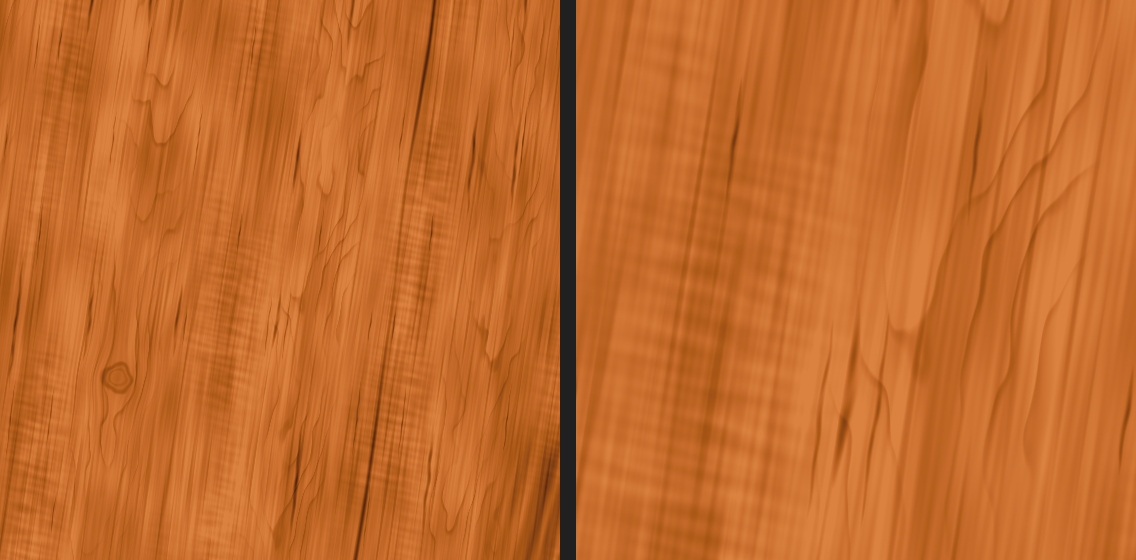
Left, the full canvas; right, a detail of the centre.
A WebGL 1 fragment shader for this texture:

```glsl
precision highp float;
uniform vec2 u_resolution;

const float LEAN = 0.14;
const float FIGURE_PERIOD = 0.32;
const vec2 KNOT_CENTER = vec2(0.21, 0.325);

float hash(vec2 p) {
  return fract(sin(dot(p, vec2(127.1, 311.7))) * 43758.545);
}

vec2 gradient(vec2 cell) {
  float angle = 6.2832 * hash(cell);
  return vec2(cos(angle), sin(angle));
}

float noise(vec2 p) {
  vec2 i = floor(p), f = fract(p);
  vec2 u = f * f * f * (f * (f * 6.0 - 15.0) + 10.0);
  vec2 e = vec2(1.0, 0.0);
  float low = mix(dot(gradient(i), f), dot(gradient(i + e.xy), f - e.xy), u.x);
  float high = mix(dot(gradient(i + e.yx), f - e.yx), dot(gradient(i + e.xx), f - e.xx), u.x);
  return mix(low, high, u.y);
}

float band(float x, float halfWidth) {
  return 1.0 - smoothstep(0.0, halfWidth, abs(x));
}

float linear(float a, float b, float x) {
  return clamp((x - a) / (b - a), 0.0, 1.0);
}

// Thin dark splits, at most one per stretched cell
float flecks(vec2 q, vec2 cells, float seed, float density) {
  vec2 g = q * cells + seed;
  vec2 id = floor(g);
  vec2 center = vec2(0.3 + 0.4 * hash(id + 3.1), 0.5);
  vec2 d = fract(g) - center;
  d.x += 0.1 * d.y + 0.05 * noise(g * vec2(1.0, 7.0));
  float reach = 0.18 + 0.3 * hash(id + 7.7);
  float taper = max(0.0, 1.0 - d.y * d.y / (reach * reach));
  float present = step(1.0 - density, hash(id + seed));
  float ragged = 0.65 + 0.7 * noise(g * vec2(9.0, 9.0));
  return present * taper * ragged * band(d.x, 0.02 + 0.045 * taper);
}

// Growth lines: soft build-up, then a crisp edge
float growthLine(float height) {
  float f = fract(height);
  float rise = 0.3 * smoothstep(0.3, 0.9, f) + 0.7 * smoothstep(0.78, 0.93, f);
  return rise * (1.0 - smoothstep(0.93, 1.0, f));
}

// Nested drips and arches within a figure column
float cathedral(vec2 q, float across) {
  float side = across + 0.14 * noise(vec2(q.x * 2.0, q.y * 5.0));
  float height = q.y * 5.0 - 12.0 * sqrt(side * side + 0.002);
  height += 1.7 * noise(q * vec2(10.0, 3.0)) + 0.5 * noise(q * vec2(34.0, 14.0));
  height += 0.2 * noise(q * vec2(75.0, 28.0));
  float fade = 0.25 + 0.75 * smoothstep(-0.15, 0.3, noise(q * vec2(14.0, 7.0) + 9.0));
  return growthLine(height) * fade * (1.0 - smoothstep(0.14, 0.26, abs(across)));
}

float fibers(vec2 q) {
  float fine = 0.065 * noise(q * vec2(240.0, 9.0)) + 0.055 * noise(q * vec2(120.0, 3.0));
  float pores = smoothstep(0.15, 0.5, noise(q * vec2(160.0, 3.5) + 40.0));
  return fine - 0.09 * pores;
}

float knot(vec2 d) {
  float r = length(d) + 0.008 * noise(d * 45.0 + 5.0);
  return band(r - 0.024, 0.006) + 0.5 * band(r - 0.016, 0.004) + 0.35 * band(r, 0.035);
}

// Long split running the full height
float seam(vec2 q) {
  float x = q.x - 0.632 - 0.018 * noise(vec2(q.y * 2.5, 2.3));
  float strength = 0.4 + 0.6 * smoothstep(0.1, 0.35, abs(q.y - 0.55));
  float hairline = band(x, 0.003 + 0.003 * strength);
  float shade = smoothstep(-0.003, 0.004, x) * (1.0 - smoothstep(0.0, 0.04, x));
  return strength * (0.38 * hairline + 0.07 * shade);
}

vec3 woodColor(float tone) {
  vec3 color = mix(vec3(0.24, 0.10, 0.03), vec3(0.48, 0.23, 0.07), linear(0.26, 0.48, tone));
  color = mix(color, vec3(0.68, 0.35, 0.09), linear(0.48, 0.68, tone));
  color = mix(color, vec3(0.78, 0.42, 0.17), linear(0.68, 0.78, tone));
  return mix(color, vec3(0.86, 0.51, 0.25), linear(0.78, 0.87, tone));
}

void main() {
  vec2 p = gl_FragCoord.xy / u_resolution;
  vec2 knotOffset = p - KNOT_CENTER;
  vec2 q = vec2(p.x - LEAN * p.y, p.y);
  q.x += 0.01 * noise(p * vec2(3.0, 1.5));
  q.x -= 0.6 * knotOffset.x * exp(-500.0 * dot(knotOffset, knotOffset));

  // Broad bands and cloudy mottling
  float tone = 0.782;
  tone += 0.09 * noise(q * vec2(9.0, 0.9)) + 0.075 * noise(q * vec2(26.0, 2.0));
  tone += 0.09 * noise(p * vec2(7.0, 5.0) + 20.0) + 0.05 * noise(q * vec2(30.0, 12.0));
  float strip = q.x * 6.0 + 0.5 * noise(q * vec2(5.0, 0.4) + 3.0);
  float f = fract(strip);
  float saw = f - smoothstep(0.94, 1.0, f);
  tone += 0.085 * (saw - 0.45);
  tone += fibers(q);

  // Alternating columns of arched grain and rippled curl
  float phase = fract((q.x - 0.03) / FIGURE_PERIOD);
  tone -= 0.12 * cathedral(q, phase - 0.45);
  float curlMask = band(fract(phase + 0.5) - 0.5, 0.36);
  curlMask *= smoothstep(-0.25, 0.15, noise(q * vec2(7.0, 3.0) + 15.0));
  float curl = noise(vec2(q.x * 18.0, q.y * 105.0 + q.x * 25.0));
  tone += 0.1 * curlMask * curl;
  tone -= 0.07 * curlMask * smoothstep(0.05, 0.45, noise(q * vec2(75.0, 5.0)));

  // Splits, knot and seam
  tone -= 0.4 * flecks(q, vec2(13.0, 3.5), 5.0, 0.24);
  tone -= 0.3 * flecks(q, vec2(27.0, 6.0), 31.0, 0.13);
  tone -= 0.13 * knot(knotOffset);
  tone -= seam(q);

  // Streaked dark heartwood in the lower right
  float heart = smoothstep(0.82, 0.97, p.x - 0.1 * p.y) * (1.0 - smoothstep(0.1, 0.36, p.y));
  float streaks = noise(vec2((p.x - 0.28 * p.y) * 60.0, p.y * 1.5));
  tone -= heart * (0.17 + 0.35 * streaks);

  gl_FragColor = vec4(woodColor(tone), 1.0);
}
```
